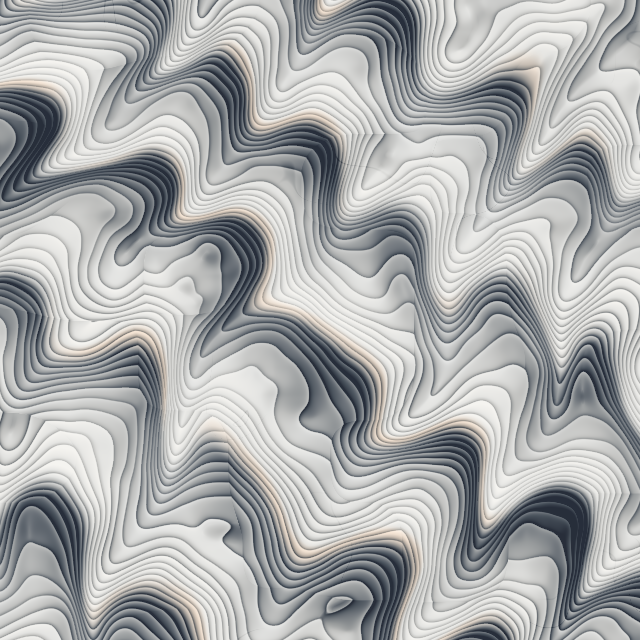
A three.js fragment shader for this texture:

```glsl
// Carved marble: diagonal ridges of thin, rippling layers with blue-grey hollows.
// A warped wave field gives a height; its contour steps become rounded ledges,
// and the position across each ridge sets the broad light and shade.
varying vec2 vUv;

const float TAU = 6.2831853;

float hash(vec2 p) {
  return fract(sin(dot(p, vec2(127.1, 311.7))) * 43758.55);
}

float noise(vec2 p) {
  vec2 i = floor(p), f = p - i;
  f = f * f * f * (f * (f * 6.0 - 15.0) + 10.0);
  return mix(mix(hash(i), hash(i + vec2(1.0, 0.0)), f.x),
             mix(hash(i + vec2(0.0, 1.0)), hash(i + 1.0), f.x), f.y);
}

float ramp(float a, float b, float x) {
  return clamp((x - a) / (b - a), 0.0, 1.0);
}

// x: layer height, y: position across the ridges, z: 1 on arches, -1 in dips
vec3 strata(vec2 p) {
  vec2 warp = vec2(noise(p * 5.0 + 3.0), noise(p * 5.0 + 17.0)) - 0.5;
  vec2 q = p + 0.085 * warp;
  float along = dot(q, vec2(0.79, -0.61));
  float across = dot(q, vec2(0.61, 0.79));

  float phase = TAU * (along / 0.21 + 0.4 * across
              + 0.7 * noise(vec2(along * 2.0, across * 4.0) + 9.0));
  float swing = 0.036 + 0.03 * noise(p * 5.0 + 40.0);
  float ridge = (across - swing * sin(phase + 0.4 * cos(phase))) / 0.25
              + 0.3 * noise(p * 3.0 + 70.0);

  // Layers crowd on the ridges and spread on the shelves; kinks break them
  float height = 13.5 * ridge + 1.15 * sin(TAU * (ridge + 0.1))
               + 2.6 * noise(p * 9.0 + 23.0) + 0.7 * noise(p * 21.0 + 51.0)
               + 3.0 * abs(noise(p * 7.0 + 35.0) - 0.5);
  return vec3(height, ridge, sin(phase));
}

// Marble tones from slate shadow to warm white
vec3 marble(float t) {
  vec3 c = mix(vec3(0.16, 0.18, 0.22), vec3(0.29, 0.32, 0.35), ramp(0.0, 0.13, t));
  c = mix(c, vec3(0.43, 0.45, 0.47), ramp(0.13, 0.25, t));
  c = mix(c, vec3(0.59, 0.60, 0.60), ramp(0.25, 0.39, t));
  c = mix(c, vec3(0.75, 0.75, 0.74), ramp(0.39, 0.58, t));
  c = mix(c, vec3(0.89, 0.89, 0.88), ramp(0.58, 0.84, t));
  return mix(c, vec3(0.96, 0.955, 0.94), ramp(0.84, 1.1, t));
}

void main() {
  vec2 p = vUv;
  vec3 s = strata(p);

  // Slope of the layers, for edge widths and light direction
  float e = 0.001;
  vec2 slope = vec2(strata(p + vec2(e, 0.0)).x, strata(p + vec2(0.0, e)).x) - s.x;
  slope /= e;
  float steep = max(length(slope), 8.0);
  vec2 facing = slope / steep;

  // Broad shade: quick drop under each ridge, slow rise to the next
  float w = fract(-s.y);
  float fall = mix(ramp(0.18, 0.9, w), smoothstep(0.18, 0.9, w), 0.5);
  float hollow = smoothstep(0.0, 0.2, w) * (1.0 - fall);
  float depth = 0.6 + 0.17 * s.z + 0.42 * noise(p * 4.0 + 88.0);
  float tone = 0.91 - 0.92 * hollow * depth;
  tone += 0.16 * (dot(facing, vec2(0.1, 0.99)) - 0.6);
  tone += 0.14 * (noise(p * 8.0 + 31.0) - 0.5);

  // Rounded ledges: dark crease at the foot, bright lip at the top
  float f = fract(s.x);
  float foot = f / steep;
  float top = (1.0 - f) / steep;
  float crease = exp(-foot / 0.0038) * smoothstep(-0.001, 0.001, foot);
  crease = max(crease, 0.6 * (1.0 - smoothstep(0.0, 0.0014, top)));
  float lip = exp(-top / 0.0045) * smoothstep(0.0, 0.002, top);
  float relief = 0.7 + 0.6 * noise(p * 6.0 + 64.0);
  float light = clamp(tone, 0.0, 1.0);
  tone += relief * (mix(0.30, 0.14, light) * lip - mix(0.16, 0.52, light) * crease);
  tone += 0.12 * (f - 0.5);
  tone += 0.10 * (hash(vec2(floor(s.x), 5.0)) - 0.5);

  // Faint short veins in the pale stone
  float thread = abs(noise(p * 11.0 + 2.0 * noise(p * 14.0)) - 0.5);
  float vein = (1.0 - smoothstep(0.0, 0.02, thread))
             * smoothstep(0.72, 0.9, noise(p * 8.0 + 12.0));
  tone -= 0.10 * vein;

  // Warm stain where a ridge turns into its hollow, cool tint in the shade
  vec3 color = marble(tone);
  float stain = smoothstep(0.0, 0.07, w) * (1.0 - smoothstep(0.07, 0.2, w));
  stain *= smoothstep(0.45, 0.85, noise(p * 4.5 + 45.0));
  color *= mix(vec3(1.0), vec3(1.05, 0.98, 0.92), stain);
  color += vec3(-0.006, 0.0, 0.01) * hollow;
  gl_FragColor = vec4(color, 1.0);
}
```
